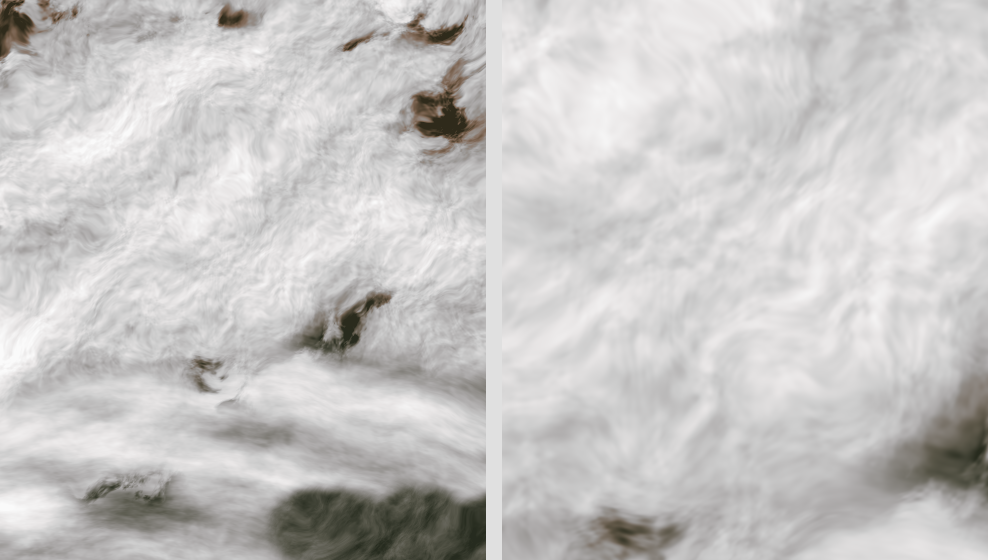
Left, the full canvas; right, a detail of the centre.
Give the GLSL for this texture, as a Shadertoy shader.

```glsl
// Draws a satellite view of broken white cloud with wispy streaks over dark land.

const vec3 TONES[6] = vec3[6](
    vec3(0.91, 0.90, 0.90), vec3(0.80, 0.80, 0.80), vec3(0.68, 0.67, 0.67),
    vec3(0.52, 0.51, 0.49), vec3(0.34, 0.34, 0.29), vec3(0.15, 0.17, 0.12));
const vec3 BROWN_TINT = vec3(1.22, 0.98, 0.88);

float hash(vec2 p) {
    vec3 h = fract(vec3(p.xyx) * 0.1031);
    h += dot(h, h.yzx + 33.33);
    return fract((h.x + h.y) * h.z);
}

float valueNoise(vec2 p) {
    vec2 cell = floor(p), f = fract(p);
    f = f * f * (3.0 - 2.0 * f);
    float low = mix(hash(cell), hash(cell + vec2(1, 0)), f.x);
    float high = mix(hash(cell + vec2(0, 1)), hash(cell + vec2(1, 1)), f.x);
    return mix(low, high, f.y);
}

mat2 rotation(float angle) {
    float c = cos(angle), s = sin(angle);
    return mat2(c, -s, s, c);
}

// Fractal noise, normalised to 0..1
float fbm(vec2 p, int octaves, float gain) {
    float sum = 0.0, total = 0.0, amplitude = 1.0;
    mat2 turn = 2.03 * rotation(0.6);
    for (int i = 0; i < octaves; i++) {
        sum += amplitude * valueNoise(p);
        total += amplitude;
        amplitude *= gain;
        p = turn * p + 17.3;
    }
    return sum / total;
}

// Soft tilted ellipse, 1 at its centre
float softPatch(vec2 p, vec2 centre, vec2 radius, float tilt) {
    vec2 q = rotation(tilt) * (p - centre) / radius;
    return exp(-dot(q, q));
}

// Fine bumps lit from the upper left
float relief(vec2 p, float scale) {
    vec2 q = p * scale, toLight = vec2(-0.35, 0.45);
    return fbm(q, 3, 0.6) - fbm(q + toLight, 3, 0.6);
}

// Broad grey thinning of the cloud sheet
float hazeField(vec2 p) {
    float haze = 1.2 * softPatch(p, vec2(0.11, 0.56), vec2(0.08, 0.17), -0.3);
    haze += 1.0 * softPatch(p, vec2(0.10, 0.97), vec2(0.22, 0.07), 0.0);
    haze += 1.7 * softPatch(p, vec2(0.84, 0.84), vec2(0.10, 0.22), 0.0);
    haze += 1.5 * softPatch(p, vec2(0.65, 0.42), vec2(0.22, 0.07), 0.2);
    haze += 1.5 * softPatch(p, vec2(0.25, 0.32), vec2(0.15, 0.045), 0.1);
    haze += 0.9 * softPatch(p, vec2(0.25, 0.13), vec2(0.18, 0.08), -0.2);
    haze -= 1.2 * softPatch(p, vec2(0.00, 0.40), vec2(0.15, 0.06), 0.3);
    haze -= 1.3 * softPatch(p, vec2(0.00, 0.20), vec2(0.07, 0.14), 0.0);
    return haze - 0.5 * softPatch(p, vec2(0.42, 0.66), vec2(0.25, 0.20), 0.5);
}

// Places where the sheet breaks open
float gapField(vec2 p) {
    float gap = softPatch(p, vec2(0.08, 0.97), vec2(0.13, 0.05), -0.2);
    gap += softPatch(p, vec2(0.37, 1.00), vec2(0.07, 0.02), 0.0);
    gap += softPatch(p, vec2(0.00, 0.89), vec2(0.05, 0.05), 0.0);
    gap += softPatch(p, vec2(0.82, 0.83), vec2(0.06, 0.10), -0.4);
    gap += softPatch(p, vec2(0.77, 0.99), vec2(0.12, 0.04), 0.0);
    gap += softPatch(p, vec2(0.62, 0.91), vec2(0.08, 0.02), 0.4);
    gap += softPatch(p, vec2(0.67, 0.43), vec2(0.16, 0.035), 0.25);
    gap += softPatch(p, vec2(0.41, 0.34), vec2(0.035, 0.06), 0.4);
    gap += softPatch(p, vec2(0.23, 0.14), vec2(0.09, 0.025), 0.1);
    gap += softPatch(p, vec2(0.00, 0.57), vec2(0.02, 0.03), 0.0);
    return gap;
}

// Piecewise blend through the tones; negative depth brightens to white
vec3 toneAt(float depth) {
    vec3 colour = mix(TONES[0], vec3(0.98), clamp(-depth, 0.0, 1.0));
    for (int i = 1; i < 6; i++)
        colour = mix(colour, TONES[i], clamp(depth - float(i - 1), 0.0, 1.0));
    return colour;
}

void mainImage(out vec4 fragColor, in vec2 fragCoord) {
    vec2 p = fragCoord / iResolution.y;
    vec2 swirl = vec2(fbm(p * 5.0, 4, 0.5), fbm(p * 5.0 + 41.0, 4, 0.5)) - 0.5;
    vec2 warped = p + 0.14 * swirl;

    // Upper sheet: mottled, with diagonal filaments and fine relief
    vec2 along = rotation(0.65) * warped;
    float sheet = 0.45 + 4.5 * (fbm(along * vec2(5, 10), 6, 0.58) - 0.5);
    sheet += 1.7 * relief(warped, 55.0);

    // Lower sheet: long wisps along a gentle arch
    vec2 arch = p + 0.05 * swirl;
    arch.y += 0.28 * arch.x * arch.x - 0.12 * arch.x;
    float wisps = 1.3 + 7.0 * (fbm(arch * vec2(4, 13) + 7.0, 6, 0.53) - 0.5);
    wisps += 0.7 * relief(arch * vec2(0.5, 1.0), 60.0);

    float upper = smoothstep(0.34, 0.50, p.y + 0.5 * swirl.x);
    float depth = mix(wisps, sheet, upper) + hazeField(warped);

    // Ragged gaps, then the open land in the lower right corner
    float ragged = smoothstep(0.42, 0.66, fbm(along * vec2(14, 22) + 3.0, 5, 0.58));
    depth += 4.2 * ragged * min(gapField(warped), 1.0);
    float shore = 0.125 - p.y + 0.16 * swirl.y + 0.12 * min(p.x - 0.62, 0.0);
    float land = smoothstep(-0.02, 0.03, shore) * smoothstep(0.46, 0.60, p.x + 0.3 * swirl.x);
    float ground = 4.6 + 3.0 * (fbm(along * vec2(18, 40), 5, 0.6) - 0.5);
    depth = mix(depth, ground, 0.95 * land);

    // Bare ground is browner toward the top
    float warmth = smoothstep(0.35, 0.85, p.y + swirl.x) * smoothstep(2.3, 4.0, depth);
    fragColor = vec4(toneAt(depth) * mix(vec3(1.0), BROWN_TINT, warmth), 1.0);
}
```
